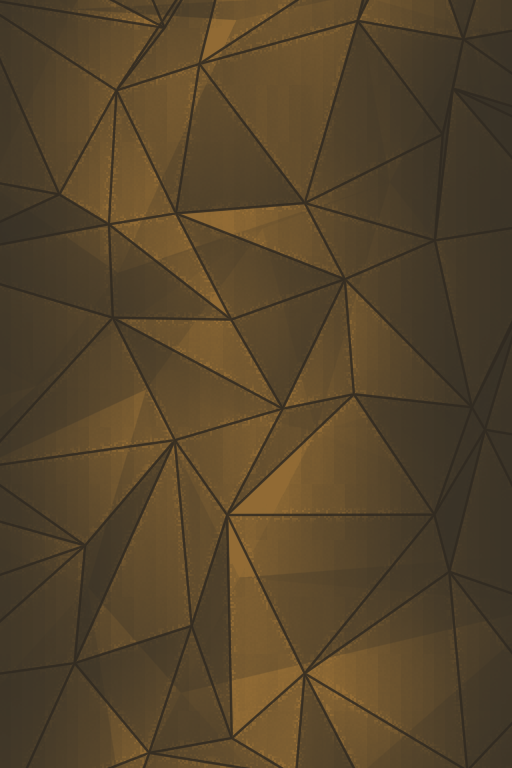
This background is drawn by a Shadertoy shader. Its source:

```glsl
// Bronze low-poly facets under a soft upright glow that fades to dark sides.
// Two jittered triangle meshes are layered: a fine one with dark seams and a
// coarse one of faint veils. Stepped columns and grain roughen the surface.

const vec3 DARK_BRONZE = vec3(0.205, 0.185, 0.148);
const vec3 GOLD = vec3(0.54, 0.40, 0.20);
const vec3 SEAM = vec3(0.185, 0.160, 0.125);

float hash(vec2 p, float seed) {
    vec3 q = fract(vec3(p.xyx) * vec3(0.1031, 0.1030, 0.0973) + seed * 0.137);
    q += dot(q, q.yzx + 33.33);
    return fract((q.x + q.y) * q.z);
}

mat2 rotation(float angle) {
    float c = cos(angle), s = sin(angle);
    return mat2(c, -s, s, c);
}

float cross2(vec2 a, vec2 b) { return a.x * b.y - a.y * b.x; }

// Mesh corner: a lattice point pushed away at random
vec2 meshPoint(vec2 id, float seed) {
    return id + 0.94 * (vec2(hash(id, seed), hash(id, seed + 5.0)) - 0.5);
}

// Squared distance to an edge, and the side of it
vec2 edgeInfo(vec2 p, vec2 a, vec2 b, float winding) {
    vec2 e = b - a, v = p - a;
    vec2 w = v - e * clamp(dot(v, e) / dot(e, e), 0.0, 1.0);
    return vec2(dot(w, w), winding * cross2(v, e));
}

float triangleDistance(vec2 p, vec2 a, vec2 b, vec2 c) {
    float winding = sign(cross2(b - a, a - c));
    vec2 d = min(min(edgeInfo(p, a, b, winding), edgeInfo(p, b, c, winding)),
                 edgeInfo(p, c, a, winding));
    return -sqrt(d.x) * sign(d.y);
}

// Facet brightness: random level, a slanted ramp, and darker slivers
float facetTone(vec2 p, vec2 a, vec2 b, vec2 c, vec2 id, float seed) {
    float longest = max(dot(b - a, b - a), max(dot(c - b, c - b), dot(a - c, a - c)));
    float thickness = abs(cross2(b - a, c - a)) / longest;
    float level = mix(0.50, 1.26, hash(id, seed + 9.0));
    float angle = 6.2832 * hash(id, seed + 13.0);
    float ramp = dot(p - (a + b + c) / 3.0, vec2(cos(angle), sin(angle)));
    return (level + 0.28 * ramp) * mix(0.35, 1.0, smoothstep(0.08, 0.34, thickness));
}

// Adds one triangle: x sums brightness, y sums coverage, z keeps seam distance
void addFacet(inout vec3 mesh, vec2 p, vec2 a, vec2 b, vec2 c,
              vec2 id, float seed, float blur) {
    float d = triangleDistance(p, a, b, c);
    float cover = clamp(0.5 - d / blur, 0.0, 1.0);
    mesh.x += cover * facetTone(p, a, b, c, id, seed);
    mesh.y += cover;
    mesh.z = min(mesh.z, abs(d));
}

// Returns facet brightness and distance to the nearest seam
vec2 facetMesh(vec2 uv, float cellSize, float angle, float seed, float pixel) {
    vec2 p = rotation(angle) * uv / cellSize + 20.0;
    vec3 mesh = vec3(0.0, 0.0, 9.0);
    for (int j = -1; j <= 1; j++) {
        for (int i = -1; i <= 1; i++) {
            vec2 id = floor(p) + vec2(i, j);
            vec2 a = meshPoint(id, seed);
            vec2 b = meshPoint(id + vec2(1, 0), seed);
            vec2 c = meshPoint(id + vec2(1, 1), seed);
            vec2 d = meshPoint(id + vec2(0, 1), seed);
            bool flip = hash(id, seed + 21.0) > 0.5;
            vec2 tip = flip ? d : c;
            vec2 start = flip ? b : a;
            float blur = pixel * 1.3 / cellSize;
            addFacet(mesh, p, a, b, tip, id, seed, blur);
            addFacet(mesh, p, start, c, d, id + 50.0, seed, blur);
        }
    }
    return vec2(mesh.x / max(mesh.y, 0.01), mesh.z * cellSize);
}

// Upright glow, bent by layered sines and cut into narrow columns
float columnGlow(vec2 uv) {
    float column = floor(uv.x * 46.0);
    float x = mix(uv.x, (column + 0.5) / 46.0, 0.8);
    float center = 0.47 + 0.04 * sin(uv.y * 4.3 + 0.6) + 0.02 * sin(uv.y * 9.1);
    float offset = (x - center) / 0.345;
    float stripe = 0.07 * (hash(vec2(column, floor(uv.y * 9.0)), 2.0) - 0.5);
    return 0.025 + (0.76 + stripe) * exp(-offset * offset);
}

void mainImage(out vec4 fragColor, in vec2 fragCoord) {
    vec2 uv = fragCoord / iResolution.x;
    float pixel = 1.0 / iResolution.x;

    vec2 facets = facetMesh(uv, 0.225, 0.32, 3.0, pixel);
    vec2 veils = facetMesh(uv, 0.34, -0.55, 8.0, pixel);
    float tone = columnGlow(uv) * facets.x * mix(1.0, veils.x, 0.42) * 1.12;

    // Fine grain, with brighter flecks beside the seams
    float grain = hash(floor(uv * 256.0), 4.0);
    float rim = smoothstep(0.018, 0.004, facets.y);
    tone *= 1.0 + 0.05 * (grain - 0.5) + 0.28 * rim * step(0.68, grain);

    // Thin dark seams
    vec3 color = mix(DARK_BRONZE, GOLD, clamp(tone, 0.0, 1.08));
    float seam = 1.0 - smoothstep(0.0010, 0.0018 + pixel, facets.y);
    fragColor = vec4(mix(color, SEAM, 0.85 * seam), 1.0);
}
```
